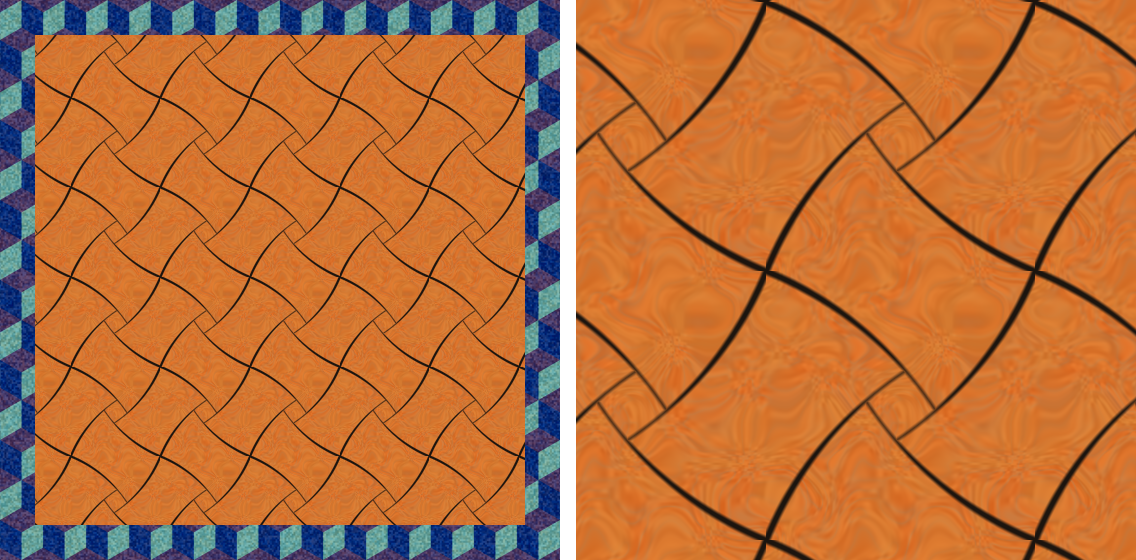
Left, the full canvas; right, a detail of the centre.
Write a three.js fragment shader that draws this pattern.

```glsl
varying vec2 vUv;

#define CELL 0.1601
#define CROSSING vec2(0.4466, 0.5052)
#define BORDER 0.0625
#define CUBES vec2(13.0, 7.0)
#define CUBE_RISE 0.155
#define ARC_END vec2(0.011, 0.125)
#define ARC_BULGE 0.061
#define SOFT 0.0013
#define CLAY vec3(0.86, 0.455, 0.165)
#define BLUE vec3(0.03, 0.175, 0.47)
#define TEAL vec3(0.40, 0.635, 0.605)
#define PURPLE vec3(0.285, 0.22, 0.395)

float hash(vec2 p) {
  vec3 h = fract(p.xyx * 0.1031);
  h += dot(h, h.yzx + 33.33);
  return fract((h.x + h.y) * h.z);
}

// Value noise that wraps after a whole number of lattice steps
float noise(vec2 p, float period) {
  vec2 i = mod(floor(p), period);
  vec2 j = mod(i + 1.0, period);
  vec2 f = fract(p);
  f = f * f * (3.0 - 2.0 * f);
  return mix(mix(hash(i), hash(vec2(j.x, i.y)), f.x),
             mix(hash(vec2(i.x, j.y)), hash(j), f.x), f.y);
}

float cover(float d, float soft) {
  return smoothstep(-soft, soft, d);
}

// Swirled glaze, the same on every repeat
vec3 glaze(vec2 p) {
  vec2 warp = vec2(noise(p * 7.0, 7.0), noise(p * 7.0 + 3.5, 7.0)) - 0.5;
  vec2 swirl = p + 0.22 * warp;
  float broad = noise(swirl * 11.0, 11.0);
  float streak = 1.0 - abs(2.0 * noise(swirl * 23.0, 23.0) - 1.0);
  float grain = noise(swirl * 47.0, 47.0) - 0.5;
  vec3 color = CLAY + vec3(-0.10, 0.04, 0.10) * (streak * streak * broad);
  color += vec3(0.04, -0.06, -0.05) * (broad - 0.5);
  return color + vec3(0.07, 0.08, 0.06) * grain;
}

// Ink of the four arcs that whirl round the small square in a cell
float joints(vec2 q) {
  vec2 start = vec2(-0.5);
  vec2 chord = ARC_END - start;
  float span = length(chord);
  vec2 along = chord / span;
  vec2 normal = vec2(-along.y, along.x);
  float radius = (0.25 * span * span + ARC_BULGE * ARC_BULGE) / (2.0 * ARC_BULGE);
  vec2 center = start + 0.5 * chord - normal * (radius - ARC_BULGE);
  float ink = 0.0;
  for (int k = 0; k < 4; k++) {
    float t = dot(q - start, along) / span;
    float d = abs(length(q - center) - radius);
    d = max(d, span * max(-t, t - 1.0));
    d = min(d, 0.9 * length(q - start));
    float width = mix(0.0125, 0.006, smoothstep(0.1, 0.9, t));
    float depth = mix(0.95, 0.68, smoothstep(0.68, 0.85, t));
    ink = max(ink, depth * cover(width - d, SOFT / CELL));
    q = vec2(-q.y, q.x);
  }
  return ink;
}

// One cube column: lit faces left and right under a rhombic lid
vec3 cube(vec2 c, float rise) {
  vec2 soft = SOFT * CUBES;
  float side = sign(c.x) * (0.25 - abs(abs(c.x) - 0.25));
  vec3 face = mix(BLUE, TEAL, cover(side, soft.x));
  return mix(face, PURPLE, cover(c.y + rise, soft.y));
}

// Two staggered rows of cubes with a woven speckle
vec3 blocks(vec2 uv) {
  vec2 g = uv * CUBES;
  vec2 a = fract(g + 0.5) - 0.5;
  vec2 b = fract(g) - 0.5;
  float riseA = CUBE_RISE * (1.0 - 2.0 * abs(a.x));
  float riseB = CUBE_RISE - riseA;
  float inside = min(riseA - a.y, a.y + 0.5 - CUBE_RISE + riseA);
  vec3 color = mix(cube(b, riseB), cube(a, riseA), cover(inside, SOFT * CUBES.y));
  float weave = noise(uv * 310.0, 310.0) - 0.5;
  float fleck = noise(uv.yx * 240.0 + 17.0, 240.0) - 0.5;
  return color + 0.20 * weave + vec3(0.13, 0.02, -0.07) * fleck;
}

void main() {
  vec2 cell = fract((vUv - CROSSING) / CELL);
  vec3 tile = mix(glaze(cell), vec3(0.07, 0.06, 0.05), joints(cell - 0.5));
  vec2 inset = 0.5 - BORDER - abs(vUv - 0.5);
  float panel = cover(min(inset.x, inset.y), 0.5 * SOFT);
  gl_FragColor = vec4(mix(blocks(vUv), tile, panel), 1.0);
}
```
